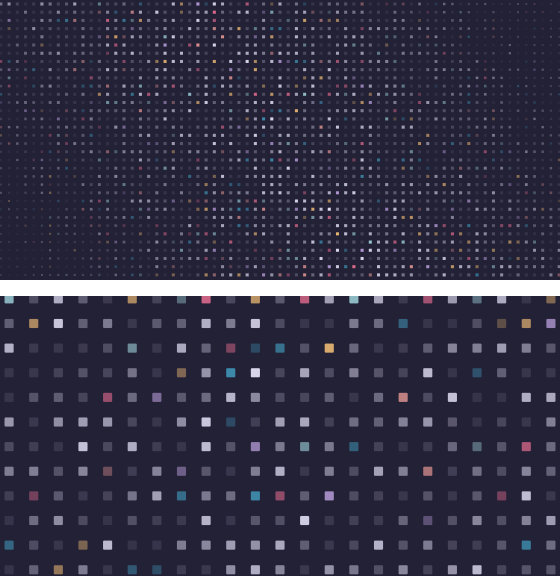
Top, the full canvas; bottom, a detail of the centre.
This pattern is drawn by a Shadertoy shader. Its source:

```glsl
const float PITCH = 0.02932;                   // dot spacing in canvas heights
const vec2 GRID_CENTRE = vec2(0.0, 0.002);
const vec2 BAND_NORMAL = vec2(0.825, 0.565);
const vec3 BACKGROUND = vec3(0.137, 0.129, 0.212);
const vec3 PALE = vec3(0.88, 0.87, 0.957);
const vec3 ACCENTS[6] = vec3[6](
    vec3(0.92, 0.435, 0.573),   // pink
    vec3(0.965, 0.757, 0.467),  // gold
    vec3(0.918, 0.604, 0.592),  // rose
    vec3(0.243, 0.561, 0.69),   // blue
    vec3(0.612, 0.812, 0.847),  // aqua
    vec3(0.769, 0.655, 0.906)); // lilac

float hash(vec2 cell, float seed) {
    vec3 q = fract(vec3(cell.xyx + seed * 17.0) * vec3(0.1031, 0.103, 0.0973));
    q += dot(q, q.yzx + 33.33);
    return fract((q.x + q.y) * q.z);
}

float roundedSquare(vec2 p, float halfSize, float radius) {
    vec2 d = abs(p) - halfSize + radius;
    return length(max(d, 0.0)) + min(max(d.x, d.y), 0.0) - radius;
}

// 1 along the diagonal band, 0 at the two far corners
float bandStrength(vec2 p, vec2 corner) {
    return clamp(1.0 - abs(dot(p, BAND_NORMAL)) / dot(corner, BAND_NORMAL), 0.0, 1.0);
}

vec3 dotColour(vec2 cell, float accented) {
    int index = min(int(hash(cell, 2.0) * 6.0), 5);
    return mix(PALE, ACCENTS[index], accented);
}

float dotOpacity(vec2 cell, float accented, float strength) {
    float h = hash(cell, 3.0);
    float level = mix(mix(0.12, 1.0, h * h), mix(0.35, 1.0, h), accented);
    return level * mix(0.15, 1.0, strength);
}

void mainImage(out vec4 fragColor, in vec2 fragCoord) {
    vec2 p = (fragCoord - 0.5 * iResolution.xy) / iResolution.y;
    vec2 corner = 0.5 * iResolution.xy / iResolution.y;

    // Columns sit on the centre line, rows straddle it
    vec2 grid = (p - GRID_CENTRE) / PITCH + vec2(0.5, 0.0);
    vec2 cell = floor(grid);
    vec2 local = fract(grid) - 0.5;
    vec2 dotCentre = (cell + vec2(0.0, 0.5)) * PITCH + GRID_CENTRE;

    // Dots shrink and fade away from the band
    float strength = bandStrength(dotCentre, corner);
    float halfSize = mix(0.11, 0.185, smoothstep(0.0, 0.6, strength));
    float pixel = 1.0 / (iResolution.y * PITCH);
    float edge = roundedSquare(local, halfSize, 0.05);
    float coverage = clamp(0.5 - edge / pixel, 0.0, 1.0);

    float accented = step(hash(cell, 1.0), 0.2);
    float opacity = dotOpacity(cell, accented, strength);
    vec3 colour = mix(BACKGROUND, dotColour(cell, accented), coverage * opacity);
    fragColor = vec4(colour, 1.0);
}
```
